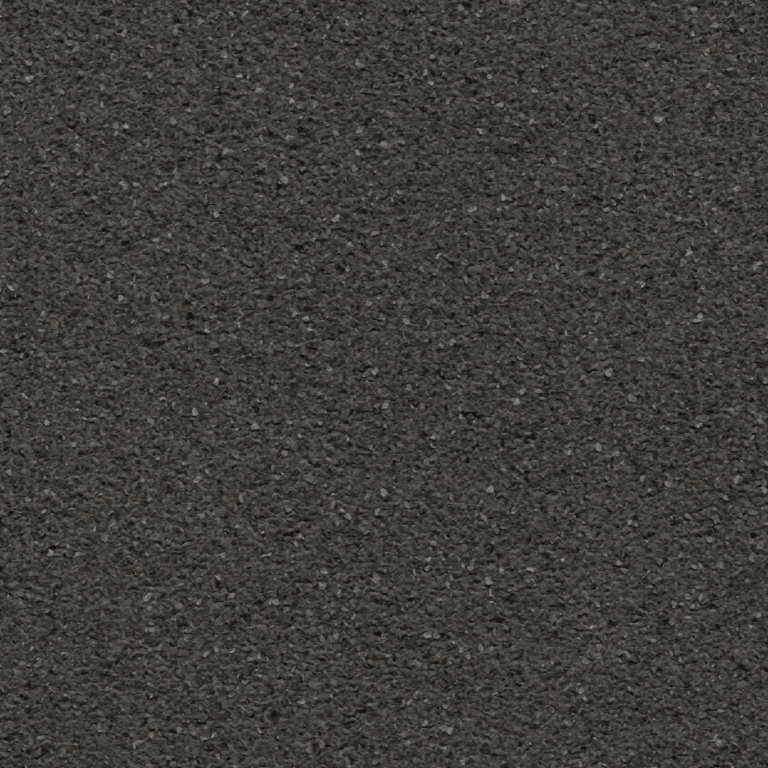
This texture is drawn by a Shadertoy shader. Its source:

```glsl
const float BASE_TONE = 0.240;
const vec3 WARM_TINT = vec3(0.006, 0.001, -0.016);
const vec2 STONE_SCALE = vec2(158.0, 190.0);   // packed stones per canvas
const vec2 RELIEF_SCALE = vec2(142.0, 215.0);  // flattened bumps
const vec2 GRIT_SCALE = vec2(310.0, 345.0);
const vec2 PIT_SCALE = vec2(105.0, 205.0);     // short, level cracks
const float CHIP_SCALE = 104.0;
const float CHIP_SHARE = 0.38;
const float LIGHT_STEP = 0.0018;
const float STONE_CONTRAST = 0.08;
const float FACET_CONTRAST = 0.065;
const float RELIEF_CONTRAST = 0.105;
const float GRIT_CONTRAST = 0.14;
const float PIT_DEPTH = 0.085;
const float PATCH_CONTRAST = 0.022;

vec3 hash3(vec2 cell) {
    uvec3 v = uvec3(uint(int(cell.x) + 4096), uint(int(cell.y) + 4096), 77u);
    v = v * 1664525u + 1013904223u;
    v.x += v.y * v.z; v.y += v.z * v.x; v.z += v.x * v.y;
    v ^= v >> 16u;
    v.x += v.y * v.z; v.y += v.z * v.x; v.z += v.x * v.y;
    return vec3(v >> 8u) / 16777216.0;
}

float noise(vec2 p) {
    vec2 i = floor(p), f = fract(p);
    f = f * f * (3.0 - 2.0 * f);
    float low = mix(hash3(i).x, hash3(i + vec2(1, 0)).x, f.x);
    float high = mix(hash3(i + vec2(0, 1)).x, hash3(i + vec2(1, 1)).x, f.x);
    return mix(low, high, f.y);
}

float height(vec2 p) {
    return noise(p * RELIEF_SCALE) + 0.45 * noise(p * RELIEF_SCALE * 1.5 + 37.0);
}

// Nearest packed stone: tone, hue and height above its centre
vec3 packedStone(vec2 p) {
    vec2 cell = floor(p);
    float nearest = 9.0;
    vec3 stone = vec3(0.0);
    for (int y = -1; y <= 1; y++)
    for (int x = -1; x <= 1; x++) {
        vec2 id = cell + vec2(x, y);
        vec3 rnd = hash3(id + 500.0);
        vec2 d = p - id - rnd.xy;
        float dist = dot(d, d);
        if (dist < nearest) {
            nearest = dist;
            stone = vec3(rnd.z, fract(rnd.z * 57.0), clamp(d.y, -0.7, 0.7));
        }
    }
    return stone;
}

float ellipse(vec2 d, vec2 axis, float radius, float stretch) {
    vec2 q = vec2(dot(d, axis), dot(d, vec2(-axis.y, axis.x)) * stretch);
    return 1.0 - smoothstep(radius - 0.14, radius + 0.14, length(q));
}

// Scattered pale chips: x is added light, y is the shadow below
vec2 paleChips(vec2 p) {
    vec2 cell = floor(p), result = vec2(0.0);
    for (int y = -1; y <= 1; y++)
    for (int x = -1; x <= 1; x++) {
        vec2 id = cell + vec2(x, y);
        vec3 place = hash3(id + 1500.0);
        vec3 form = hash3(id + 2500.0);
        if (place.z > CHIP_SHARE) continue;
        vec2 d = p - id - place.xy;
        float angle = (form.x - 0.5) * 3.14;
        vec2 axis = vec2(cos(angle), sin(angle));
        float radius = mix(0.17, 0.50, form.y * form.y);
        float stretch = mix(1.0, 1.6, form.z);
        float chip = ellipse(d, axis, radius, stretch);
        float shadow = ellipse(d + vec2(0.05, 0.30), axis, radius, stretch);
        float bright = fract(form.z * 31.0);
        float light = mix(0.03, 0.21, bright * bright);
        result = max(result, vec2(chip * light, shadow * (1.0 - chip)));
    }
    return result;
}

void mainImage(out vec4 fragColor, in vec2 fragCoord) {
    vec2 uv = fragCoord / iResolution.y;
    vec2 bend = vec2(noise(uv * 150.0), noise(uv * 150.0 + 90.0)) - 0.5;
    vec2 p = uv + 0.005 * bend;

    // Surface lit from above
    vec2 up = vec2(0.3, 1.0) * LIGHT_STEP;
    float relief = height(p - up) - height(p + up);
    float grit = noise(uv * GRIT_SCALE + 11.0) - 0.5;
    vec3 stone = packedStone(p * STONE_SCALE);

    float tone = BASE_TONE;
    tone += RELIEF_CONTRAST * relief + GRIT_CONTRAST * grit;
    tone += STONE_CONTRAST * (stone.x - 0.5) + FACET_CONTRAST * stone.z;

    // Dark pits and pale chips
    float pit = smoothstep(0.76, 0.90, noise(p * PIT_SCALE + 23.0));
    vec2 chip = paleChips(p * CHIP_SCALE);
    tone -= PIT_DEPTH * pit * (1.0 - smoothstep(0.0, 0.05, chip.x));
    tone += chip.x - 0.05 * chip.y;

    // Broad, faint wear
    float wear = 0.6 * noise(uv * 5.0 + 3.0) + 0.4 * noise(uv * 14.0 + 8.0);
    tone += PATCH_CONTRAST * (wear - 0.5);

    vec3 hue = vec3(1.0, 0.1, -1.0) * 0.012 * (stone.y - 0.5);
    fragColor = vec4(clamp(max(tone, 0.07) + WARM_TINT + hue, 0.0, 1.0), 1.0);
}
```
